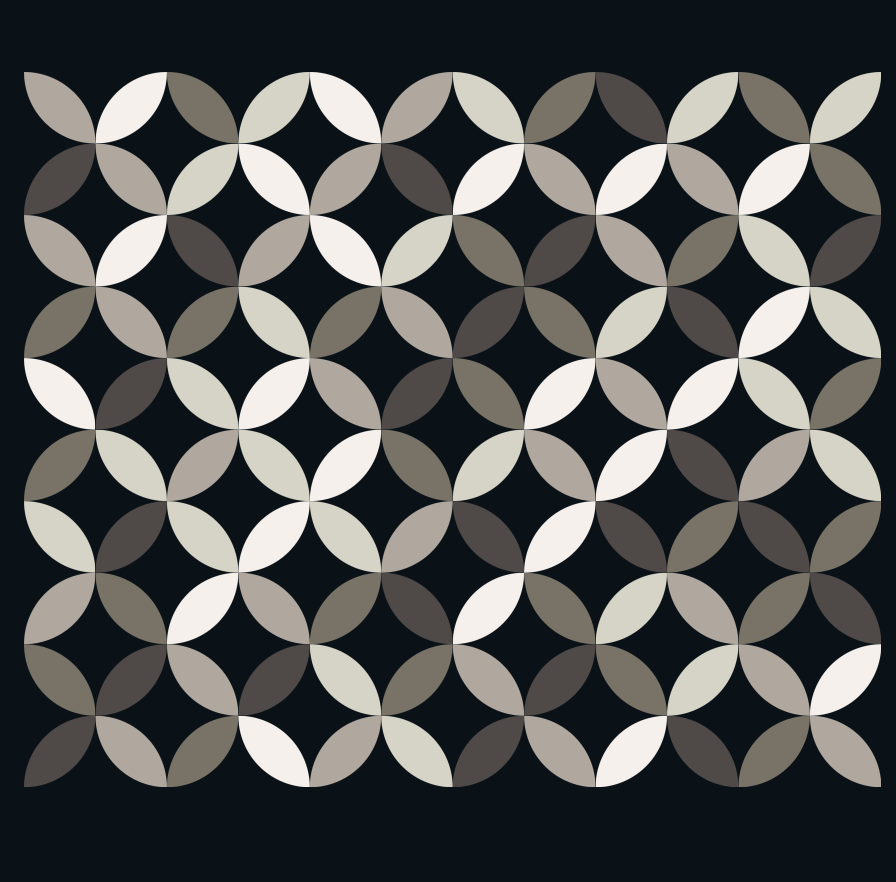
Write a Shadertoy shader that draws this pattern.

```glsl
const vec2 GRID = vec2(12.0, 10.0);

float hash(vec2 p) {
    return fract(sin(dot(p, vec2(127.1, 311.7))) * 43758.5453);
}

int randomTone(vec2 cell) {
    return min(int(hash(cell + 3.0) * 5.0), 4);
}

// Even cells pick freely; odd cells step on until no side neighbour shares their tone
int leafTone(vec2 cell, bool isOdd) {
    int tone = randomTone(cell);
    if (!isOdd) return tone;
    int right = randomTone(cell + vec2(1.0, 0.0));
    int left = randomTone(cell - vec2(1.0, 0.0));
    int above = randomTone(cell + vec2(0.0, 1.0));
    int below = randomTone(cell - vec2(0.0, 1.0));
    for (int i = 0; i < 4; i++) {
        if (tone != right && tone != left && tone != above && tone != below) break;
        tone = (tone + 1) % 5;
    }
    return tone;
}

vec3 toneColor(int tone) {
    vec3 tones[5] = vec3[5](
        vec3(0.31, 0.29, 0.28),   // charcoal
        vec3(0.47, 0.45, 0.40),   // umber
        vec3(0.69, 0.66, 0.62),   // taupe
        vec3(0.84, 0.83, 0.78),   // sage
        vec3(0.96, 0.94, 0.92));  // ivory
    return tones[tone];
}

// Overlap of two unit circles centred on opposite corners of the cell
float leafDistance(vec2 p) {
    return max(length(p - vec2(1.0, 0.0)), length(p - vec2(0.0, 1.0))) - 1.0;
}

void mainImage(out vec4 fragColor, in vec2 fragCoord) {
    // Grid coordinates, one unit per cell
    vec2 uv = (fragCoord - 0.5 * iResolution.xy) / iResolution.y;
    vec2 p = (uv - vec2(0.0053, 0.0129)) / vec2(0.0810, 0.0811) + 0.5 * GRID;
    vec2 cell = floor(p);
    vec2 local = fract(p);

    // Alternate cells mirror the leaf so that four meet in a ring
    bool isOdd = mod(cell.x + cell.y, 2.0) > 0.5;
    if (isOdd) local.x = 1.0 - local.x;

    float pixel = 1.0 / (0.081 * iResolution.y);
    float coverage = 1.0 - smoothstep(-0.7 * pixel, 0.7 * pixel, leafDistance(local));
    bool inGrid = all(greaterThanEqual(cell, vec2(0.0))) && all(lessThan(cell, GRID));
    if (!inGrid) coverage = 0.0;

    vec3 color = mix(vec3(0.04, 0.07, 0.09), toneColor(leafTone(cell, isOdd)), coverage);
    fragColor = vec4(color, 1.0);
}
```
